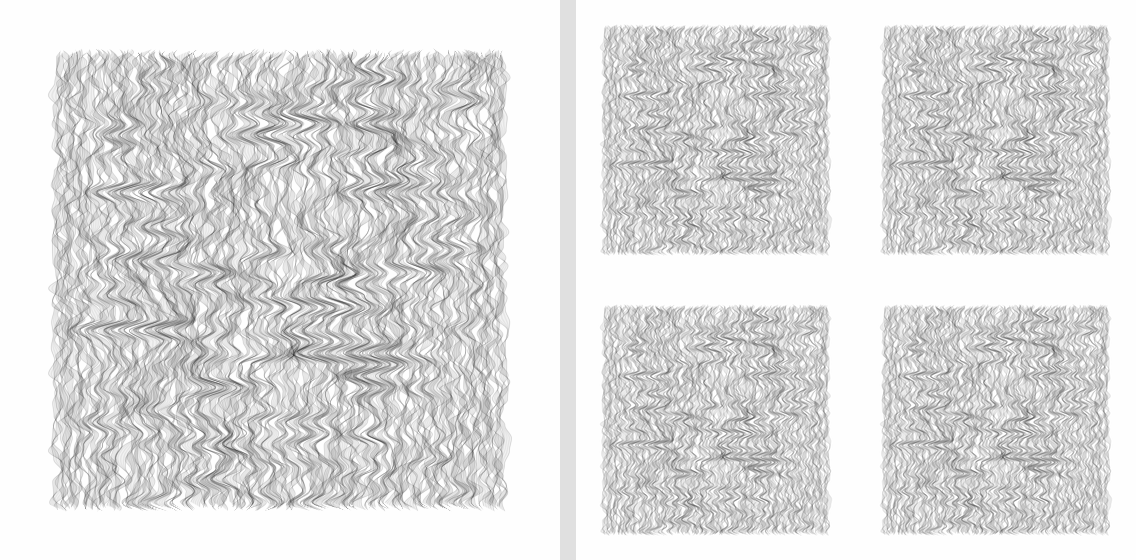
Left: one tile. Right: repeated 2 by 2.
Give the GLSL for this pattern, as a WebGL 2 fragment shader.

```glsl
#version 300 es
precision highp float;
// A square cloth of sheer, twisting ribbons hung side by side on white paper.
// Each ribbon lies between two noisy curves; neighbours sway together in zigzag
// rows, and ink gathers where ribbons narrow. The blank margin lets it tile.

uniform vec2 u_resolution;
out vec4 fragColor;

const vec3 PAPER = vec3(0.995);
const vec3 INK = vec3(0.04);
const float MARGIN = 0.098;       // blank border around the cloth
const int RIBBONS = 138;          // ribbons across the cloth
const int REACH = 9;              // neighbours that can cover one point
const float SWAY = 0.032;         // largest shared sideways shift
const float SWAY_ROW = 0.0205;    // height of one shared bend
const float SWAY_LANE = 16.0;     // ribbons that bend as a group
const float CALM_SIDE = 0.12;     // part of the cloth where sway fades in
const float JITTER = 0.0145;      // largest shift of a single edge
const float JITTER_ROW = 0.023;   // height of one edge bend
const float THREAD = 0.0013;      // width of an outline
const float VEIL_INK = 0.06;
const float GATHER_INK = 0.30;
const float EDGE_INK = 0.13;
const float WEAVE_THREADS = 4.0;
const float WEAVE_DEPTH = 0.4;
const float FRAY = 0.009;         // raggedness of the ribbon ends
const float TAU = 6.2831853;

float hash(vec2 p) {
    return fract(sin(dot(p, vec2(127.1, 311.7))) * 43758.5453);
}

// Signed 1D noise along t, as value and slope
vec2 wave(float lane, float t) {
    float i = floor(t);
    float f = t - i;
    float a = 2.0 * hash(vec2(lane, i)) - 1.0;
    float b = 2.0 * hash(vec2(lane, i + 1.0)) - 1.0;
    return vec2(mix(a, b, f * f * (3.0 - 2.0 * f)), (b - a) * 6.0 * f * (1.0 - f));
}

// Noise that also changes smoothly from lane to lane
vec2 laneWave(float lane, float t) {
    float i = floor(lane);
    return mix(wave(i, t), wave(i + 1.0, t), smoothstep(0.0, 1.0, lane - i));
}

// Shared shift of a ribbon at height y, with its slope
vec2 sway(float id, float y) {
    float side = (id + 0.5) / float(RIBBONS);
    float calm = smoothstep(0.0, CALM_SIDE, min(side, 1.0 - side));
    float strength = 0.72 + 0.4 * laneWave(id / 30.0 + 71.0, y * 14.0).x;
    vec2 bend = laneWave(id / SWAY_LANE + 31.0, y / SWAY_ROW);
    return SWAY * calm * strength * bend * vec2(1.0, 1.0 / SWAY_ROW);
}

// Own shift of one ribbon edge, with its slope
vec2 edgeShift(float id, float seed, float y) {
    float phase = hash(vec2(id, seed));
    return JITTER * wave(id + seed, y / JITTER_ROW + phase) * vec2(1.0, 1.0 / JITTER_ROW);
}

float outline(float dist, float pixel) {
    float width = max(THREAD, pixel);
    return (1.0 - smoothstep(0.0, width, dist)) * THREAD / width;
}

// Optical depth of one ribbon at p
float ribbon(vec2 p, float id, float center, float pixel) {
    vec2 shared_ = sway(id, p.y) + vec2(center, 0.0);
    vec2 a = shared_ + edgeShift(id, 211.0, p.y);
    vec2 b = shared_ + edgeShift(id, 503.0, p.y);
    float low = min(a.x, b.x);
    float high = max(a.x, b.x);
    float span = max(high - low, 0.0001);
    float across = clamp((p.x - low) / span, 0.0, 1.0);

    // Horizontal distances become perpendicular ones through the slopes
    float slope = a.x < b.x ? mix(a.y, b.y, across) : mix(b.y, a.y, across);
    float tilt = inversesqrt(1.0 + slope * slope);
    float width = max(span * tilt, THREAD);
    float inside = 0.5 * width - abs(p.x - 0.5 * (low + high)) * tilt;
    float cover = clamp(inside / pixel + 0.5, 0.0, 1.0) * min(1.0, width / pixel);

    // Fine threads fade out where they are too close to resolve
    float resolved = smoothstep(1.3, 2.6, width / (WEAVE_THREADS * pixel));
    float weave = 1.0 + WEAVE_DEPTH * resolved * cos(TAU * WEAVE_THREADS * across);
    float depth = cover * weave * (VEIL_INK + GATHER_INK * THREAD / width);
    depth += EDGE_INK * outline(abs(p.x - a.x) * inversesqrt(1.0 + a.y * a.y), pixel);
    depth += EDGE_INK * outline(abs(p.x - b.x) * inversesqrt(1.0 + b.y * b.y), pixel);

    // Slanted, ragged ends
    float end = 0.5 - MARGIN + FRAY * (hash(vec2(id, sign(p.y - 0.5))) - 0.3);
    end += FRAY * (across - 0.5);
    return depth * smoothstep(-pixel, pixel, end - abs(p.y - 0.5));
}

void main() {
    vec2 p = gl_FragCoord.xy / u_resolution;
    float pixel = 1.0 / min(u_resolution.x, u_resolution.y);
    float spacing = (1.0 - 2.0 * MARGIN) / float(RIBBONS);
    int nearest = int(floor((p.x - MARGIN) / spacing));

    float depth = 0.0;
    if (abs(p.y - 0.5) < 0.5 - MARGIN + 2.0 * FRAY) {
        int first = max(nearest - REACH, 0);
        int last = min(nearest + REACH, RIBBONS - 1);
        for (int i = first; i <= last; i++) {
            float id = float(i);
            depth += ribbon(p, id, MARGIN + (id + 0.5) * spacing, pixel);
        }
    }
    fragColor = vec4(mix(INK, PAPER, exp(-depth)), 1.0);
}
```
